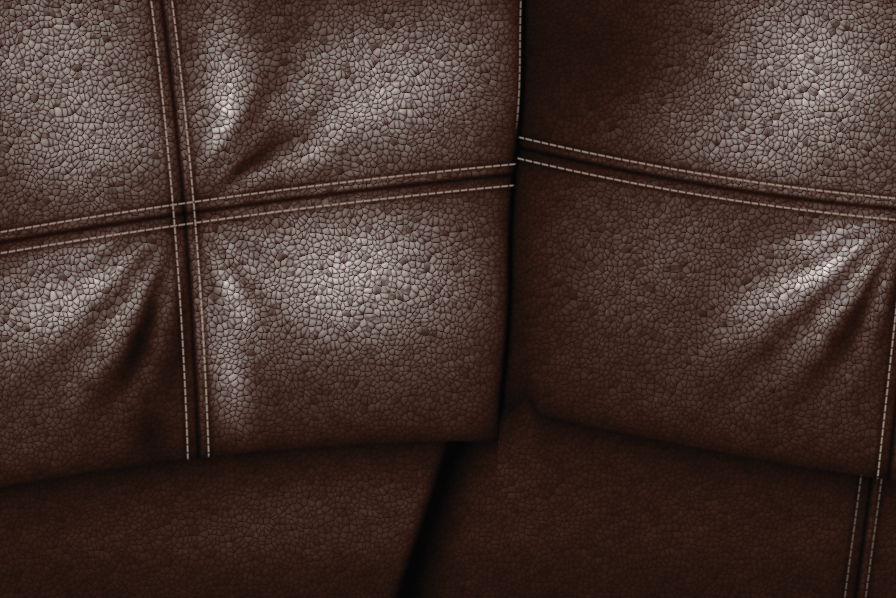
Reproduce this texture procedurally as a Shadertoy shader.

```glsl
// Two padded brown leather cushions above a seat, divided by stitched seams.
// Curves give outlines and seams, soft ellipses and radial folds the sheen,
// and cellular noise the pebbled grain.
const float GRAIN_SCALE = 108.0;
const float GRAIN_DEPTH = 0.40;
const float STITCH_OFFSET = 0.0175;
const float STITCH_WIDTH = 0.0016;
const float STITCH_PERIOD = 0.0135;
const float FOLD_DEPTH = 0.11;
const float SHEEN = 1.22;
const float LEFT_TONE = 0.225;
const float RIGHT_TONE = 0.215;
const float SEAT_TONE = 0.175;
const vec3 THREAD = vec3(0.68, 0.61, 0.56);

vec2 hash2(vec2 p) {
    return fract(sin(vec2(dot(p, vec2(127.1, 311.7)), dot(p, vec2(269.5, 183.3)))) * 43758.5);
}
float gauss(float d, float w) { return exp(-d * d / (w * w)); }

// Layered sines
float waves(vec2 p) {
    float sum = 0.0, amp = 0.5;
    for (int i = 0; i < 4; i++) {
        sum += amp * sin(p.x + 1.3 * sin(p.y)) * cos(p.y - 0.7 * sin(p.x));
        p = mat2(1.5, 1.1, -1.1, 1.5) * p + 1.7;
        amp *= 0.55;
    }
    return sum;
}
// Cellular pebbles with soft creases and a glint on one side
float grain(vec2 p) {
    vec2 cell = floor(p), f = fract(p), nearest = vec2(0.0);
    float d1 = 8.0, d2 = 8.0;
    for (int k = 0; k < 9; k++) {
        vec2 g = vec2(k % 3 - 1, k / 3 - 1);
        vec2 r = g + hash2(cell + g) - f;
        float d = length(r);
        if (d < d1) { d2 = d1; d1 = d; nearest = r; }
        else d2 = min(d2, d);
    }
    return smoothstep(0.0, 0.5, d2 - d1) - 0.52 + dot(nearest, vec2(0.4, -0.8));
}
// Soft ellipse, turned by an angle
float blob(vec2 p, float x, float y, float rx, float ry, float angle) {
    float c = cos(angle), s = sin(angle);
    vec2 q = mat2(c, -s, s, c) * (p - vec2(x, y)) / vec2(rx, ry);
    return SHEEN * exp(-dot(q, q));
}
// Folds fanning out from a seam crossing
float folds(vec2 d, float count) {
    return FOLD_DEPTH * sin(atan(d.y, d.x) * count + 2.2 * waves(d * 9.0)) * smoothstep(0.02, 0.12, length(d));
}
float stitches(float d, float along, float px) {
    float dash = abs(fract(along / STITCH_PERIOD) - 0.5);
    return (1.0 - smoothstep(0.0, STITCH_WIDTH + px, abs(d))) * (1.0 - 0.7 * smoothstep(0.33, 0.46, dash));
}
// Shades a double seam and returns its stitch coverage
float seam(inout float tone, float d, float along, float px) {
    tone *= (1.0 - 0.25 * gauss(d, 0.028)) * (1.0 - 0.6 * gauss(d, 0.004));
    tone += 0.06 * gauss(d - 0.009, 0.004);
    tone *= 1.0 - 0.25 * gauss(abs(d) - STITCH_OFFSET - 0.004, 0.004);
    return stitches(abs(d) - STITCH_OFFSET, along, px);
}
float leftSheen(vec2 p) {
    float t = LEFT_TONE + 0.20 * blob(p, 0.09, 0.90, 0.17, 0.14, 0.5);
    t += 0.14 * blob(p, 0.17, 0.75, 0.14, 0.08, 0.3);
    t += 0.20 * blob(p, 0.37, 0.85, 0.04, 0.15, 0.0);
    t += 0.24 * blob(p, 0.62, 0.85, 0.21, 0.11, 0.3);
    t -= 0.17 * blob(p, 0.43, 0.77, 0.12, 0.025, 0.85);
    t += 0.22 * blob(p, 0.10, 0.50, 0.17, 0.09, 0.4);
    t -= 0.10 * blob(p, 0.26, 0.44, 0.04, 0.14, -0.2);
    t += 0.28 * blob(p, 0.58, 0.54, 0.19, 0.12, 0.0);
    t += 0.20 * blob(p, 0.385, 0.43, 0.035, 0.12, 0.1);
    t -= 0.08 * blob(p, 0.25, 0.27, 0.04, 0.05, 0.4);
    float fade = blob(p, 0.46, 0.79, 0.13, 0.11, 0.7) + blob(p, 0.20, 0.46, 0.11, 0.14, 0.0);
    fade += 0.7 * blob(p, 0.38, 0.46, 0.06, 0.13, 0.0);
    return t + fade * folds(p - vec2(0.307, 0.645), 17.0);
}
float rightSheen(vec2 p) {
    float t = RIGHT_TONE + 0.26 * blob(p, 1.36, 0.88, 0.16, 0.16, -0.3);
    t += 0.09 * blob(p, 1.22, 0.75, 0.17, 0.07, -0.3);
    t += 0.24 * blob(p, 1.37, 0.55, 0.16, 0.065, 0.65);
    t += 0.07 * blob(p, 1.10, 0.57, 0.18, 0.13, 0.0);
    t -= 0.06 * blob(p, 1.00, 0.92, 0.12, 0.15, 0.0);
    return t + 1.2 * blob(p, 1.38, 0.50, 0.15, 0.10, 0.7) * folds(p - vec2(1.52, 0.65), 19.0);
}
// Warm in the shade, greyer in the sheen
vec3 leather(float tone) {
    float warm = smoothstep(0.0, 0.2, tone) * (1.0 - 0.5 * smoothstep(0.24, 0.57, tone));
    return max(tone - vec3(0.0, 0.08, 0.108) * warm, 0.0);
}
void mainImage(out vec4 fragColor, in vec2 fragCoord) {
    vec2 p = fragCoord / iResolution.y;
    float px = 1.0 / iResolution.y, x = p.x, y = p.y, t = x - 0.844, u = x - 0.879, v = 1.0 - y;
    // Outlines
    float gap = x - 0.821 - 0.058 * y - 0.003 * sin(y * 17.0);
    float leftRise = y - 0.184 - 0.19 * x + 0.115 * x * x;
    float rightRise = y - 0.318 + 0.2266 * t - 0.06 * t * t - 0.028 * gauss(x - 0.88, 0.015);
    float rise = gap < 0.0 ? leftRise : rightRise;
    // Seat and its dark dividing gap
    float seatGap = x - 0.67 - 0.33 * y;
    float seat = SEAT_TONE + 0.04 * blob(p, 0.52, 0.14, 0.3, 0.09, 0.2);
    seat *= 1.0 - 0.9 * gauss(seatGap, seatGap < 0.0 ? 0.014 : 0.05);
    seat *= (1.0 - 0.6 * exp(min(rise, 0.0) / 0.035)) * (0.8 + 0.2 * smoothstep(0.0, 0.12, y));
    float seatThread = 0.5 * seam(seat, x - 1.43 - 0.135 * y, y, px);
    // Left cushion
    float left = leftSheen(p);
    float leftThread = seam(left, (y - 0.594 - 0.171 * x + 0.045 * x * x) * 0.99, x, px);
    leftThread = max(leftThread, seam(left, x - 0.27 - 0.128 * v + 0.062 * v * v, y, px));
    leftThread = max(leftThread, 0.8 * stitches(gap + 0.005, y, px) * smoothstep(0.77, 0.82, y));
    left *= (1.0 - 0.65 * exp(min(gap, 0.0) / 0.02)) * (1.0 - 0.55 * exp(-max(leftRise, 0.0) / 0.028));
    // Right cushion
    float right = rightSheen(p);
    float rightThread = seam(right, (y - 0.75 + 0.234 * u - 0.118 * u * u) * 0.98, x, px);
    rightThread = max(rightThread, seam(right, x - 1.463 - 0.11 * y, y, px));
    right *= (1.0 - 0.6 * exp(-max(gap, 0.0) / 0.06)) * (1.0 - 0.5 * exp(-max(rightRise, 0.0) / 0.03));
    // Layering
    float soft = 0.0015 + px, side = smoothstep(-soft, soft, gap);
    float leftMask = smoothstep(-soft, soft, leftRise) * (1.0 - side);
    float rightMask = smoothstep(-soft, soft, rightRise) * side;
    float tone = mix(mix(seat, right, rightMask), left, leftMask);
    float thread = mix(mix(seatThread, rightThread, rightMask), leftThread, leftMask);
    tone *= 1.0 - 0.8 * gauss(gap, 0.006) * smoothstep(0.25, 0.33, y);
    // Grain, strongest where the leather shines
    float pebble = grain(p * GRAIN_SCALE + vec2(waves(p * 21.0), waves(p.yx * 23.0)));
    tone *= 1.0 + 0.07 * waves(p * 26.0) + 0.12 * waves(p * 85.0);
    tone *= 1.0 + GRAIN_DEPTH * pebble * mix(0.45, 1.15, smoothstep(0.12, 0.42, tone));
    fragColor = vec4(mix(leather(max(tone, 0.025)), THREAD, 0.8 * thread), 1.0);
}
```
